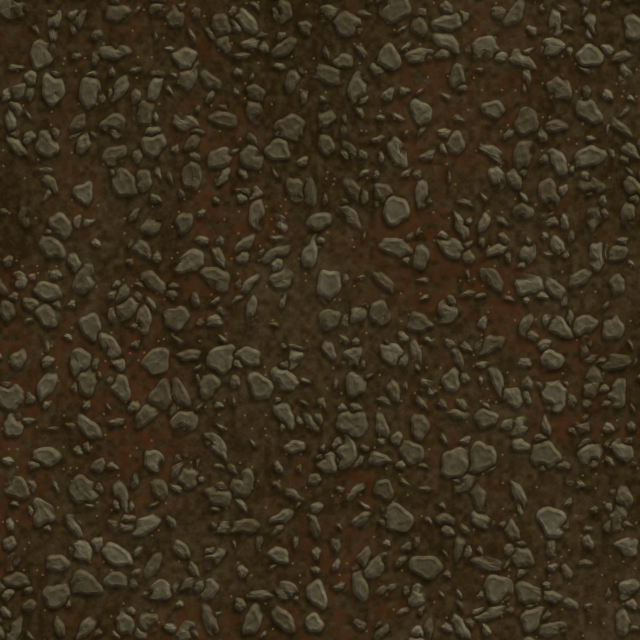
Give the GLSL for this texture, as a Shadertoy shader.

```glsl
// Dark earth packed with small rounded stones, lit softly from above.
// Two jittered grids of warped ellipses give a distance field; its slope
// shades the stones, and layered noise colours the soil between them.

const float LARGE_CELLS = 19.0;
const float SMALL_CELLS = 31.0;
const float SPECK_CELLS = 95.0;
const float STONE_GAP = 0.0016;
const float STONE_HEIGHT = 0.0050;
const float EDGE_SOFTNESS = 0.0016;
const float SHADOW_REACH = 0.0055;
const vec2 LIGHT_DIR = vec2(0.35, 0.937);

const vec3 SOIL_DARK = vec3(0.155, 0.112, 0.045);
const vec3 SOIL_LIGHT = vec3(0.258, 0.207, 0.130);
const vec3 SOIL_RUST = vec3(0.265, 0.150, 0.075);
const vec3 STONE_DARK = vec3(0.232, 0.200, 0.132);
const vec3 STONE_LIGHT = vec3(0.350, 0.325, 0.252);
const vec3 SPECK_COLOUR = vec3(0.440, 0.340, 0.220);

vec3 hash3(vec2 p) {
    vec3 q = fract(vec3(p.xyx) * vec3(0.1031, 0.1030, 0.0973));
    q += dot(q, q.yxz + 33.33);
    return fract((q.xxy + q.yzz) * q.zyx);
}

float noise(vec2 p) {
    vec2 i = floor(p), f = fract(p);
    f = f * f * (3.0 - 2.0 * f);
    float low = mix(hash3(i).x, hash3(i + vec2(1.0, 0.0)).x, f.x);
    float high = mix(hash3(i + vec2(0.0, 1.0)).x, hash3(i + 1.0).x, f.x);
    return mix(low, high, f.y);
}

float fbm(vec2 p) {
    float sum = 0.0, weight = 0.5;
    for (int i = 0; i < 4; i++) {
        sum += weight * noise(p);
        p = mat2(1.6, 1.2, -1.2, 1.6) * p + 7.3;
        weight *= 0.5;
    }
    return sum / 0.9375;
}

// Tapered, wobbly ellipse; distance is approximate, in cell units
float stoneShape(vec2 p, float halfLength, vec3 rnd) {
    float turn = rnd.x * 6.2832;
    float c = cos(turn), s = sin(turn);
    float halfWidth = halfLength * mix(0.36, 0.88, rnd.y);
    vec2 q = mat2(c, -s, s, c) * p / vec2(halfLength, halfWidth);
    q.y *= 1.0 + 0.35 * (rnd.z - 0.3) * q.x;
    float angle = atan(q.y, q.x);
    float outline = 1.0 + 0.08 * sin(3.0 * angle + rnd.z * 40.0)
                        + 0.05 * sin(5.0 * angle + rnd.y * 50.0);
    return (length(q) - outline) * halfWidth;
}

// nearest = (closest distance, second closest, tone of the closest)
void addStones(vec2 p, float cells, vec2 sizeRange, float share, float seed, inout vec3 nearest) {
    vec2 cell = floor(p * cells);
    for (int y = -1; y <= 1; y++)
    for (int x = -1; x <= 1; x++) {
        vec2 id = cell + vec2(x, y);
        vec3 place = hash3(id + seed);
        vec3 form = hash3(id + seed + 57.0);
        if (place.z > share) continue;
        vec2 centre = id + 0.5 + 0.62 * (place.xy - 0.5);
        float size = mix(sizeRange.x, sizeRange.y, fract(place.z * 37.0));
        float d = stoneShape(p * cells - centre, size, form) / cells;
        if (d < nearest.x) nearest = vec3(d, nearest.x, fract(form.z * 91.0));
        else nearest.y = min(nearest.y, d);
    }
}

// Distance to the stones (negative inside) and the tone of the stone
vec2 stones(vec2 p) {
    p += 0.0035 * (vec2(noise(p * 70.0), noise(p * 70.0 + 31.0)) - 0.5);
    vec3 nearest = vec3(1.0, 1.0, 0.0);
    addStones(p, LARGE_CELLS, vec2(0.28, 0.50), 0.84, 11.0, nearest);
    addStones(p, SMALL_CELLS, vec2(0.17, 0.38), 0.62, 203.0, nearest);
    float crease = 0.5 * (nearest.x - nearest.y) + STONE_GAP;
    return vec2(max(nearest.x, crease), nearest.z);
}

// Steep flank, slight hollow on top, small dents
float stoneHeight(float d, vec2 p) {
    float flank = smoothstep(0.0015, -0.0055, d);
    float hollow = smoothstep(-0.0045, -0.0100, d);
    return STONE_HEIGHT * (flank - 0.28 * hollow + 0.32 * flank * noise(p * 150.0));
}

void mainImage(out vec4 fragColor, in vec2 fragCoord) {
    vec2 p = fragCoord / min(iResolution.x, iResolution.y);
    vec2 stone = stones(p);
    float mask = smoothstep(EDGE_SOFTNESS, -EDGE_SOFTNESS, stone.x);

    // Soil: fine grain, broad mottling and rusty patches
    float grain = fbm(p * 110.0);
    float patches = fbm(p * 7.0 + 4.0);
    vec3 soil = mix(SOIL_DARK, SOIL_LIGHT, clamp(0.47 + 1.5 * (grain - 0.5) + 0.7 * (patches - 0.5), 0.0, 1.0));
    float rust = smoothstep(0.42, 0.75, fbm(p * 9.0 + 40.0)) * smoothstep(0.3, 0.7, noise(p * 85.0));
    soil = mix(soil, SOIL_RUST, 0.6 * rust);

    // Sparse pale grit
    vec2 gritCell = floor(p * SPECK_CELLS);
    vec3 grit = hash3(gritCell + 400.0);
    float gritDist = length(fract(p * SPECK_CELLS) - 0.3 - 0.4 * grit.xy);
    float speck = smoothstep(0.30, 0.08, gritDist) * step(0.93, grit.z);
    soil = mix(soil, SPECK_COLOUR, 0.65 * speck);

    // Stones cast a soft shadow on the side away from the light
    float shade = smoothstep(SHADOW_REACH, -0.003, stones(p + LIGHT_DIR * SHADOW_REACH).x);
    soil *= 1.0 - 0.34 * shade;

    // Stone body, with relief from the slope towards the light
    float stoneTone = 0.15 + 0.50 * stone.y + 0.9 * (grain - 0.5) + 0.5 * (patches - 0.5);
    vec3 body = mix(STONE_DARK, STONE_LIGHT, clamp(stoneTone, 0.0, 1.0));
    float stepSize = 0.0022;
    vec2 ahead = p + LIGHT_DIR * stepSize;
    float slope = (stoneHeight(stones(ahead).x, ahead) - stoneHeight(stone.x, p)) / stepSize;
    body *= clamp(1.0 - 0.42 * slope, 0.62, 1.38);

    fragColor = vec4(mix(soil, body, mask), 1.0);
}
```
